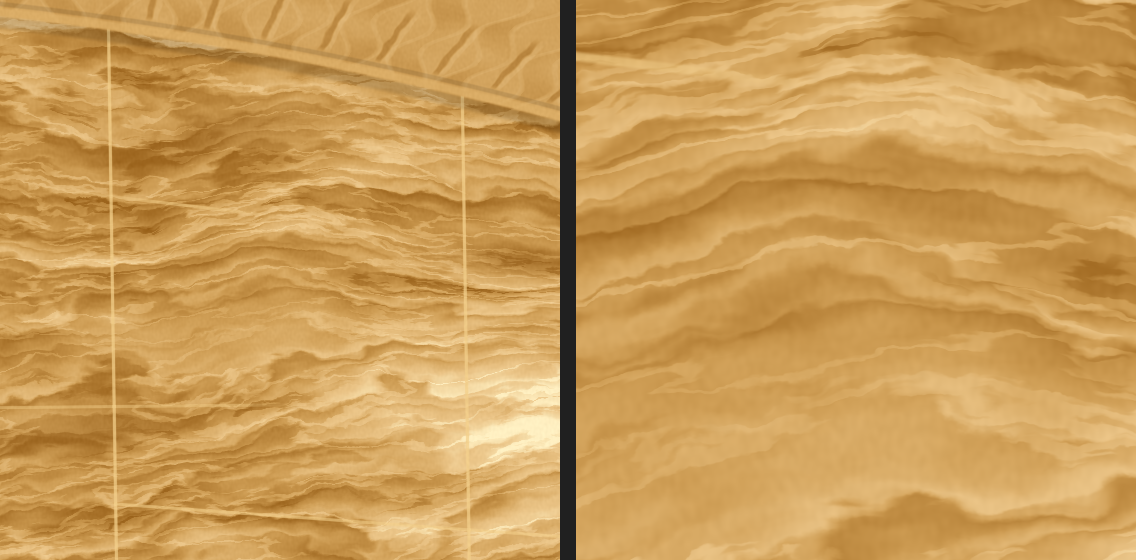
Left, the full canvas; right, a detail of the centre.
A three.js fragment shader for this texture:

```glsl
varying vec2 vUv;

vec2 hashGradient(vec2 cell) {
  vec2 h = vec2(dot(cell, vec2(127.1, 311.7)), dot(cell, vec2(269.5, 183.3)));
  return 2.0 * fract(sin(h) * 43758.55) - 1.0;
}

float gradientNoise(vec2 p) {
  vec2 i = floor(p), f = fract(p);
  vec2 u = f * f * f * (f * (f * 6.0 - 15.0) + 10.0);
  vec2 e = vec2(1.0, 0.0);
  float low = mix(dot(hashGradient(i), f), dot(hashGradient(i + e), f - e), u.x);
  float high = mix(dot(hashGradient(i + e.yx), f - e.yx),
                   dot(hashGradient(i + e.xx), f - e.xx), u.x);
  return mix(low, high, u.y);
}

float fbm(vec2 p) {
  float sum = 0.0, amplitude = 1.0;
  for (int i = 0; i < 5; i++) {
    sum += amplitude * gradientNoise(p);
    p = p * 2.03 + vec2(17.3, 9.1);
    amplitude *= 0.52;
  }
  return sum;
}

float blob(vec2 p, vec2 center, vec2 radius) {
  vec2 q = (p - center) / radius;
  return exp(-dot(q, q));
}

float stroke(float distance, float width) {
  return 1.0 - smoothstep(width * 0.35, width, abs(distance));
}

// Layers with one crisp edge, fading towards the next
float layers(float height) {
  float f = fract(height);
  return smoothstep(0.0, 0.16, f) * (1.0 - f) * 1.25;
}

vec3 goldRamp(float tone) {
  vec3 color = mix(vec3(0.60, 0.38, 0.10), vec3(0.81, 0.615, 0.325), smoothstep(-0.15, 0.65, tone));
  color = mix(color, vec3(0.92, 0.77, 0.53), smoothstep(0.4, 1.05, tone));
  return mix(color, vec3(1.0, 0.94, 0.76), smoothstep(0.95, 1.5, tone));
}

vec3 marble(vec2 uv) {
  // Folded, ragged bedding
  vec2 p = uv;
  p.y -= 0.06 * blob(uv, vec2(0.47, 0.58), vec2(0.17, 0.14));
  p.y -= 0.12 * uv.x * (1.0 - smoothstep(0.3, 0.6, uv.y));
  p.y += 0.06 * gradientNoise(uv * vec2(2.3, 3.0) + 3.0);
  p.y += 0.022 * gradientNoise(uv * vec2(8.0, 11.0) + 7.0);
  p.y += 0.009 * fbm(uv * vec2(24.0, 34.0));

  float strata = fbm(p * vec2(2.2, 12.0) + 5.0);
  float drift = fbm(p * vec2(1.8, 5.0) + 21.0);
  float wide = layers(p.y * 10.0 + 1.8 * drift);
  float thin = layers(p.y * 23.0 + 2.6 * drift + 0.8 * strata);
  float tone = 0.47 + 0.6 * strata + 0.36 * (wide - 0.5) + 0.24 * (thin - 0.5);

  // Thin pale veins and short dark cracks along the beds
  float vein = fbm(p * vec2(3.0, 15.0) + 41.0);
  tone += 0.22 * stroke(vein, 0.07);
  tone -= 0.28 * stroke(vein - 0.3, 0.06) * smoothstep(-0.1, 0.3, drift);

  // Brown pockets, a pale bed and the lamp reflection
  float pocket = blob(p, vec2(0.42, 0.75), vec2(0.17, 0.05))
               + blob(p, vec2(0.93, 0.52), vec2(0.13, 0.04))
               + blob(p, vec2(0.14, 0.23), vec2(0.17, 0.035));
  tone -= 0.3 * pocket;
  tone = mix(tone, 0.6 + 0.25 * strata, 0.6 * blob(p, vec2(0.4, 0.36), vec2(0.26, 0.05)));
  float glow = blob(uv, vec2(0.94, 0.25), vec2(0.17, 0.10));
  float halo = blob(uv, vec2(0.92, 0.24), vec2(0.34, 0.27));
  tone += 0.48 * glow + 0.28 * halo - 0.06 * (1.0 - uv.x);

  vec3 color = goldRamp(tone);
  return mix(color, vec3(0.70, 0.51, 0.26), 0.25 * min(pocket, 1.0));
}

vec3 ceiling(vec2 uv, float rise) {
  // Leaning grooves between softly embossed leaves
  float across = (uv.x - 0.8 * uv.x * rise - 0.26) / 0.1;
  float f = fract(across + 0.5) - 0.5;
  float wobble = 0.05 * gradientNoise(uv * 45.0);
  float leaf = abs(f) - 0.28 - 0.18 * sin(rise * 55.0 + floor(across + 0.5) * 2.1);
  float tone = 0.59 + 0.12 * fbm(uv * 14.0);
  tone -= 0.17 * smoothstep(-0.04, 0.05, leaf) * (0.5 + 0.5 * sin(rise * 55.0));
  tone += 0.10 * stroke(leaf, 0.07);
  float extent = smoothstep(0.022, 0.035, rise) * (1.0 - smoothstep(0.11, 0.14, rise));
  float groove = extent * smoothstep(0.15, 0.24, uv.x);
  tone -= 0.36 * groove * stroke(f + wobble, 0.075);
  tone += 0.15 * groove * stroke(f + wobble - 0.11, 0.06);
  return mix(goldRamp(tone), vec3(0.81, 0.63, 0.37), 0.3);
}

void main() {
  vec2 uv = vUv;
  float rise = uv.y - (0.972 - 0.11 * uv.x - 0.077 * uv.x * uv.x);
  vec3 color = marble(uv);

  // Panel joints
  float upright = uv.x + 0.015 * uv.y;
  float joint = stroke(upright - 0.208, 0.0042) + stroke(upright - 0.838, 0.0042);
  float level = 0.45 * stroke(uv.y - 0.272 - 0.01 * uv.x, 0.004) * (1.0 - smoothstep(0.4, 0.55, uv.x));
  level += 0.6 * stroke(uv.y - 0.115 + 0.073 * uv.x, 0.004) * smoothstep(0.19, 0.22, uv.x);
  level += 0.55 * stroke(uv.y - 0.673 + 0.12 * uv.x, 0.004) * blob(uv, vec2(0.32, 0.63), vec2(0.12, 0.2));
  color = mix(color, vec3(0.95, 0.81, 0.54), min(0.75 * joint + level, 0.9));

  // Ceiling and its moulding
  color *= 1.0 - 0.13 * stroke(rise + 0.012, 0.016);
  color = mix(color, ceiling(uv, rise), smoothstep(-0.003, 0.003, rise));
  color = mix(color, vec3(0.87, 0.69, 0.41), 0.75 * stroke(rise - 0.007, 0.011));
  color *= 1.0 - 0.10 * stroke(rise - 0.021, 0.006);

  color += 0.028 * gradientNoise(uv * vec2(190.0, 130.0));
  gl_FragColor = vec4(color, 1.0);
}
```
